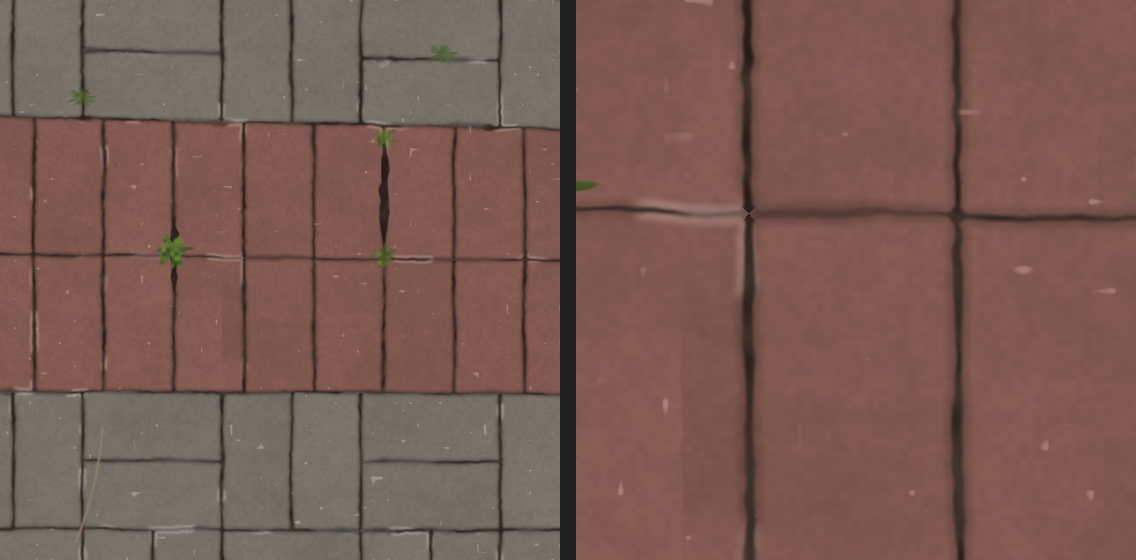
Left, the full canvas; right, a detail of the centre.
A Shadertoy shader for this texture:

```glsl
// Worn paving: two rows of upright red bricks between rows of grey basketweave.
// A slightly skewed grid gives each brick a rounded-box distance; value noise
// roughens the joints and mottles the faces, and tufts grow from wider cracks.

float hash(vec2 p) {
    vec3 h = fract(p.xyx * 0.1031);
    h += dot(h, h.yzx + 33.33);
    return fract((h.x + h.y) * h.z);
}

float noise(vec2 p) {
    vec2 i = floor(p), f = fract(p);
    f = f * f * (3.0 - 2.0 * f);
    return mix(mix(hash(i), hash(i + vec2(1, 0)), f.x),
               mix(hash(i + vec2(0, 1)), hash(i + vec2(1, 1)), f.x), f.y);
}

float roundedBox(vec2 q, vec2 halfSize, float radius) {
    vec2 d = abs(q) - halfSize + radius;
    return length(max(d, 0.0)) + min(max(d.x, d.y), 0.0) - radius;
}

// Coverage of a ragged tuft of blades with the given reach
float tuft(vec2 v, float reach) {
    float r = length(v);
    float blade = reach * (0.25 + 0.75 * noise(v / (r + 0.0001) * 5.0 + reach * 900.0));
    return 1.0 - smoothstep(-0.004, 0.004, r - blade);
}

void mainImage(out vec4 fragColor, in vec2 fragCoord) {
    // Canvas units, measured downward from the top edge
    vec2 p = vec2(fragCoord.x, iResolution.y - fragCoord.y) / iResolution.y;
    float px = 1.0 / iResolution.y;

    // Hand-laid wobble, then a skew that fades toward the bottom
    vec2 s = p + 0.004 * (vec2(noise(p * 17.0), noise(p * 17.0 + 40.0)) - 0.5)
               + 0.002 * (vec2(noise(p * 95.0), noise(p * 95.0 + 70.0)) - 0.5);
    s.y -= p.x * max(0.031 - 0.038 * p.y, 0.003);

    // Brick layout: red columns, or alternating flat and upright grey pairs
    float row = floor((s.y - 0.208) / 0.2455) + 1.0;
    bool red = row > 0.5 && row < 2.5;
    float pairId = floor((s.x - 0.148) / 0.2483);
    bool flatPair = mod(pairId + step(3.5, row), 2.0) < 0.5;
    vec2 size = red ? vec2(0.1251, 0.2455)
              : flatPair ? vec2(0.2483, 0.12275) : vec2(0.12415, 0.2455);
    vec2 grid = (s - vec2(red ? 0.0605 : 0.148, 0.208)) / size;
    vec2 q = (fract(grid) - 0.5) * size;
    float tone = hash(floor(grid) + row * 17.0 + (flatPair ? 5.0 : 0.0));

    // Uneven joints, with grit spilling from the level ones
    vec2 toEdge = 0.5 * size - abs(q);
    bool level = toEdge.y < toEdge.x;
    float grit = smoothstep(0.68, 0.9, noise(p * vec2(13.0, 9.0) + 3.0));
    vec2 gap = vec2(0.0026, 0.002) * mix(0.5, 1.4, noise(p * 24.0));
    gap.y += 0.006 * grit * noise(p * 70.0);
    float d = roundedBox(q, 0.5 * size - gap, 0.006);

    // Brick faces: mottling, grain, faint bands, darker rims
    float mottle = 0.5 * noise(p * 8.0 + tone * 9.0) + 0.3 * noise(p * 38.0) + 0.2 * tone;
    float grain = 0.6 * noise(p * 240.0) + 0.4 * noise(p * 110.0) - 0.5;
    vec3 face = red ? mix(vec3(0.475, 0.325, 0.295), vec3(0.54, 0.37, 0.34), mottle)
                    : mix(vec3(0.435, 0.415, 0.38), vec3(0.495, 0.467, 0.435), mottle);
    face *= 1.0 + 0.09 * grain + 0.025 * (noise(p * vec2(6.0, 60.0)) - 0.5);
    face *= mix(0.85, 1.0, smoothstep(0.0, 0.008, -d));

    // Pale chips along the rims and a few scattered specks
    float rim = smoothstep(-0.008, -0.002, d);
    face += 0.16 * rim * smoothstep(0.7, 0.9, noise(p * vec2(21.0, 26.0) + 60.0));
    face += 0.14 * smoothstep(0.93, 0.99, noise(p * 75.0 + 11.0));

    // Joint soil, packed with brick dust where level joints fade
    vec3 soil = mix(vec3(0.15, 0.105, 0.09), vec3(0.27, 0.22, 0.19), noise(p * 60.0));
    float worn = level ? 1.0 - smoothstep(0.25, 0.6, noise(p * vec2(19.0, 8.0) + 20.0)) : 0.0;
    vec3 joint = mix(soil, face * 0.78, worn);
    vec3 color = mix(face, joint, smoothstep(-0.0012 - px, 0.0012 + px, d));

    // Every third red joint opens into a crack; tufts root there and above
    vec3 leaf = mix(vec3(0.22, 0.29, 0.13), vec3(0.42, 0.54, 0.22), noise(p * 130.0));
    for (int n = 0; n < 2; n++) {
        float i = float(n);
        vec2 crack = vec2(0.3107 + 0.3753 * i, mix(0.447, 0.345, i));
        float reach = mix(0.078, 0.105, i);
        float along = (p.y - crack.y) / reach;
        float width = 0.011 * (1.0 - along * along) * (0.35 + 0.65 * noise(p * 50.0));
        float open = 1.0 - smoothstep(-0.002, 0.002, abs(s.x - crack.x) - width);
        color = mix(color, soil * 0.9, open * step(abs(along), 1.0));

        vec2 root = vec2(crack.x, mix(0.446, 0.456, i));
        vec2 tip = crack - vec2(-0.003, 0.098);
        vec2 greyRoot = mix(vec2(0.147, 0.175), vec2(0.79, 0.097), i);
        color = mix(color, leaf, tuft(p - root, mix(0.036, 0.027, i)) * mix(0.95, 0.7, i));
        color = mix(color, leaf, tuft(p - tip, 0.024) * 0.8 * i);
        color = mix(color, leaf * 0.85, 0.6 * tuft((p - greyRoot) * vec2(0.7, 1.2), 0.022));
    }

    // A bent dry stalk across the lower left
    float t = clamp((p.y - 0.76) / 0.21, 0.0, 1.0);
    float stalk = abs(p.x - 0.183 + 0.012 * t + 0.036 * t * t);
    float blade = (1.0 - smoothstep(0.0008, 0.0022 + px, stalk)) * step(abs(p.y - 0.865), 0.105);
    color = mix(color, vec3(0.56, 0.49, 0.42), 0.75 * blade);

    fragColor = vec4(color, 1.0);
}
```
